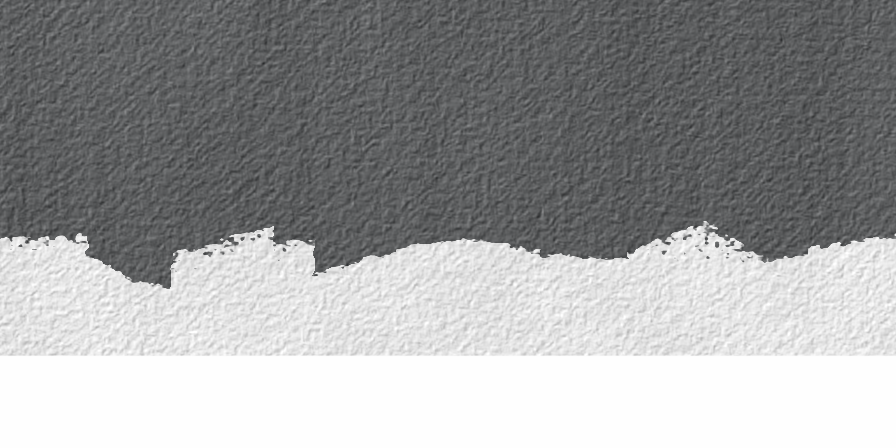
Give the GLSL for this texture, as a Shadertoy shader.

```glsl
// Rough grey plaster wall with a ragged coat of white paint above a plain white band
float hash(vec2 p) {
    return fract(sin(dot(p, vec2(127.1, 311.7))) * 43758.5453);
}

float noise(vec2 p) {
    vec2 i = floor(p), f = fract(p);
    f = f * f * (3.0 - 2.0 * f);
    return mix(mix(hash(i), hash(i + vec2(1, 0)), f.x),
               mix(hash(i + vec2(0, 1)), hash(i + vec2(1, 1)), f.x), f.y);
}

// Height of the plaster, with its coordinates bent so the grains look irregular
float plaster(vec2 p) {
    p += 0.006 * vec2(noise(p * 45.0), noise(p * 45.0 + 31.0));
    return 0.6 * noise(p * 115.0) + 0.3 * noise(p * 62.0 + 7.0) + 0.25 * noise(p * 210.0 + 19.0);
}

// Sloping top of one brush stroke between two x positions
float stroke(float x, float left, float right, float yLeft, float yRight) {
    float inside = step(left, x) * step(x, right);
    return inside * mix(yLeft, yRight, (x - left) / (right - left));
}

// Upper limit of the fully covered paint
float solidEdge(float x) {
    return 0.42 - 0.08 * smoothstep(0.19, 0.34, x)
         + 0.04 * smoothstep(0.38, 0.45, x)
         + 0.065 * smoothstep(0.7, 0.94, x)
         - 0.025 * smoothstep(1.1, 1.25, x)
         - 0.045 * smoothstep(1.39, 1.46, x)
         + 0.035 * smoothstep(1.67, 1.74, x)
         + 0.045 * smoothstep(1.74, 1.95, x);
}

// Upper limit of the dry, speckled paint
float dryEdge(float x) {
    float top = stroke(x, -0.1, 0.193, 0.46, 0.473);
    top = max(top, stroke(x, 0.22, 0.39, 0.395, 0.35));
    top = max(top, stroke(x, 0.384, 0.613, 0.432, 0.494));
    top = max(top, stroke(x, 0.6, 0.702, 0.458, 0.462));
    top = max(top, stroke(x, 0.88, 1.03, 0.443, 0.464));
    top = max(top, stroke(x, 1.03, 1.205, 0.464, 0.437));
    top = max(top, stroke(x, 1.4, 1.57, 0.435, 0.502));
    top = max(top, stroke(x, 1.57, 1.74, 0.502, 0.411));
    return max(top, stroke(x, 1.8, 2.1, 0.442, 0.485));
}

// Share of white paint left on the wall
float paintCover(vec2 p) {
    float x = p.x + 0.012 * (noise(p * 60.0 + 3.0) - 0.5);
    float solid = solidEdge(x) + 0.025 * (noise(p * 28.0 + 11.0) - 0.5);
    float dry = max(dryEdge(x) + 0.01 * (noise(p * 50.0) - 0.5), solid + 0.006);
    float depth = clamp((dry - p.y) / (dry - solid), 0.0, 1.0);
    float density = 0.57 + 0.6 * depth - 1.2 * smoothstep(0.0, 0.016, p.y - dry);
    density -= 0.14 * (1.0 - depth) * smoothstep(1.54, 1.62, x) * smoothstep(1.76, 1.7, x);
    float grain = 0.65 * noise(p * vec2(85, 120) + 5.0) + 0.35 * noise(p * vec2(150, 210));
    return smoothstep(-0.09, 0.09, grain + density - 1.0);
}

void mainImage(out vec4 fragColor, in vec2 fragCoord) {
    vec2 p = fragCoord / iResolution.y;

    // Relief lit from the upper left
    float relief = plaster(p) - plaster(p + vec2(-0.0035, 0.0035));

    // Grey wall with broad, soft vertical roller marks
    float tone = 0.362 + 0.03 * (noise(p * vec2(5.0, 1.2)) - 0.5)
               + 0.025 * (noise(p * vec2(22.0, 3.0) + 9.0) - 0.5)
               + 0.02 * smoothstep(0.5, 1.0, p.y) * smoothstep(1.2, 0.3, p.x);
    vec3 wall = tone * vec3(0.985, 1.0, 1.012) + 0.3 * relief;

    // White paint, with shadows stronger than highlights
    float paintLight = 0.895 + 0.03 * (noise(p * 9.0) - 0.5)
                     + (relief < 0.0 ? 0.34 : 0.24) * relief;
    vec3 color = mix(wall, vec3(paintLight), paintCover(p));

    // Plain band along the bottom
    float pixel = 1.0 / iResolution.y;
    color = mix(vec3(0.995), color, smoothstep(-pixel, pixel, p.y - 0.206));
    fragColor = vec4(clamp(color, 0.0, 1.0), 1.0);
}
```
